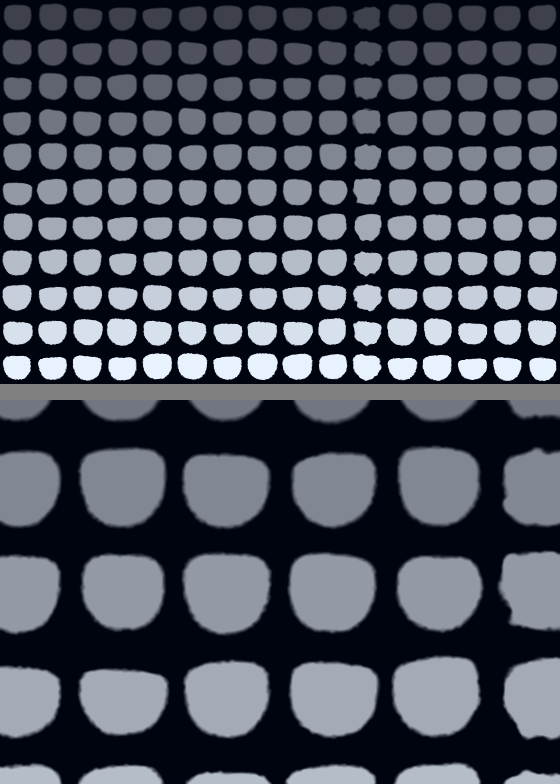
Top, the full canvas; bottom, a detail of the centre.
This pattern is drawn by a Shadertoy shader. Its source:

```glsl
// A 16 by 11 grid of pale cup-shaped blobs on near-black blue, brightening row by row.
// Each blob joins two half superellipses at a shared waist; hashes vary height, tilt
// and width, and value noise frays the rims, most strongly in one worn column.

const vec2 GRID = vec2(16.0, 11.0);
const float WORN_COLUMN = 10.0;
const vec3 BACKGROUND = vec3(0.0, 0.014, 0.06);
const vec3 TOP_TONE = vec3(0.245, 0.252, 0.298);
const vec3 BOTTOM_TONE = vec3(0.91, 0.95, 1.0);

float hash(vec2 p) {
    vec3 q = fract(vec3(p.xyx) * 0.1031);
    q += dot(q, q.yzx + 33.33);
    return fract((q.x + q.y) * q.z);
}

float signedHash(vec2 p) {
    return 2.0 * hash(p) - 1.0;
}

// Smooth value noise in the range -1 to 1
float noise(vec2 p) {
    vec2 i = floor(p);
    vec2 f = fract(p);
    f = f * f * (3.0 - 2.0 * f);
    float low = mix(signedHash(i), signedHash(i + vec2(1.0, 0.0)), f.x);
    float high = mix(signedHash(i + vec2(0.0, 1.0)), signedHash(i + 1.0), f.x);
    return mix(low, high, f.y);
}

// Distance to a superellipse, measured along the ray from its centre
float superellipse(vec2 p, vec2 radii, float power) {
    vec2 q = pow(abs(p) / radii + 1e-4, vec2(power));
    float scale = pow(q.x + q.y, 1.0 / power);
    return length(p) * (1.0 - 1.0 / scale);
}

// Flat-topped cup: squarish above the waist, round below it
float cup(vec2 p, float halfWidth, float rise, float depth, float tilt) {
    if (p.y < 0.0) return superellipse(p, vec2(halfWidth, depth), 2.2);
    float tiltedRise = rise + tilt * clamp(p.x, -halfWidth, halfWidth);
    return superellipse(p, vec2(halfWidth, tiltedRise), 3.2);
}

// Distance to the varied blob of one cell, p measured from the cell centre
float blob(vec2 p, vec2 id, float brightness) {
    vec2 seed = id * 1.7 + 5.3;
    float worn = 1.0 - step(0.5, abs(id.x - WORN_COLUMN));
    float waist = 0.08 + 0.025 * signedHash(seed + 11.0);
    float halfWidth = 0.405 + 0.02 * signedHash(seed + 23.0) - 0.02 * worn;
    float top = mix(0.25, 0.41, hash(seed + 37.0)) - 0.03 * brightness;
    float bottom = 0.365 + 0.02 * signedHash(seed + 41.0) + 0.02 * brightness;
    float tilt = 0.1 * signedHash(seed + 53.0);
    p.x -= 0.015 * signedHash(seed + 67.0);
    p.y -= waist;
    float d = cup(p, halfWidth, top - waist, bottom + waist, tilt);

    // Broad wobble, chipped wear and fine fray
    vec2 grain = p + id * 7.13;
    d += 0.012 * noise(grain * 5.0);
    d += 0.042 * worn * noise(grain * 8.0 + 19.0);
    d += mix(0.003, 0.013, brightness) * noise(grain * 24.0);
    return d;
}

void mainImage(out vec4 fragColor, in vec2 fragCoord) {
    vec2 grid = fragCoord / iResolution.xy * GRID;
    vec2 id = floor(grid);
    vec2 local = fract(grid) - 0.5;
    float brightness = 1.0 - id.y / (GRID.y - 1.0);

    // Dim rows have softer rims
    float pixel = GRID.y / iResolution.y;
    float softness = max(mix(0.04, 0.02, brightness), 0.75 * pixel);
    float coverage = 1.0 - smoothstep(-softness, softness, blob(local, id, brightness));

    vec3 tone = mix(TOP_TONE, BOTTOM_TONE, brightness);
    fragColor = vec4(mix(BACKGROUND, tone, coverage), 1.0);
}
```
